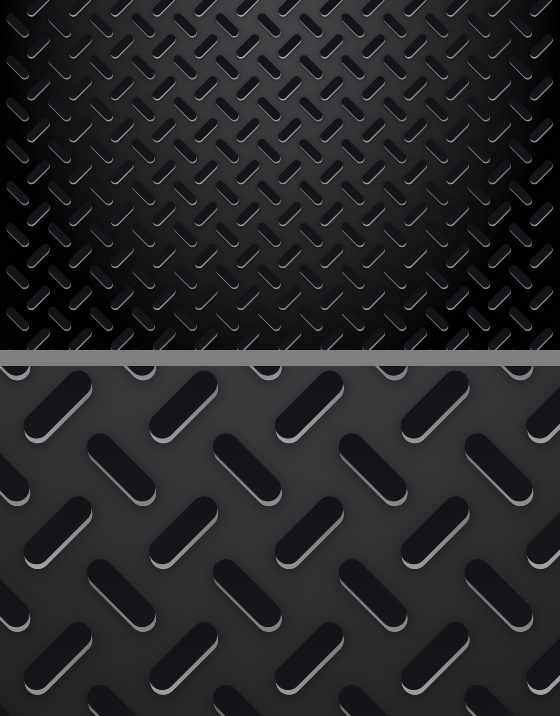
Top, the full canvas; bottom, a detail of the centre.
This texture is drawn by a Shadertoy shader. Its source:

```glsl
// Dark metal tread plate: alternating slanted pills with lit lower rims under a soft top light.

float hash(vec2 p) {
    return fract(sin(dot(p, vec2(127.1, 311.7))) * 43758.5);
}

// Signed distance to a capsule centred at the origin, along a unit axis
float capsule(vec2 p, vec2 axis, float halfLength, float radius) {
    float along = clamp(dot(p, axis), -halfLength, halfLength);
    return length(p - axis * along) - radius;
}

void mainImage(out vec4 fragColor, in vec2 fragCoord) {
    // Height units measured down from the top edge
    vec2 uv = vec2(fragCoord.x, iResolution.y - fragCoord.y) / iResolution.y;
    float aspect = iResolution.x / iResolution.y;

    // Plate lit from the top centre, fading to black at the sides
    float falloff = length(vec2((uv.x - 0.5 * aspect) / 0.8, uv.y / 1.15));
    float light = max(0.0, 1.0 - pow(falloff, 1.6));
    vec3 color = vec3(0.268, 0.268, 0.276) * light + 0.006;

    // Cell units: one repeat of each pill direction per cell
    vec2 p = uv * 8.35;
    float pixel = 8.35 / iResolution.y;

    for (int i = 0; i < 2; i++) {
        float side = float(i);
        vec2 local = p - mix(vec2(0.417, 0.59), vec2(0.91, 0.09), side);
        vec2 id = floor(local + 0.5);
        local -= id;
        vec2 axis = vec2(1.0, 1.0 - 2.0 * side) * 0.7071;
        float inside = step(-0.5, id.x) * step(id.x, 12.5);

        float pill = capsule(local, axis, 0.235, 0.104);
        float rim = capsule(local - vec2(0.008, 0.038), axis, 0.235, 0.104);

        // Faint contact shadow, then the bright rim showing below the pill
        color *= 1.0 - 0.25 * inside * exp(-18.0 * max(rim, 0.0));
        float shine = 0.44 + 0.07 * side + 0.08 * hash(id + 7.0 * side) + 0.06 * light;
        shine *= 0.85 + 0.5 * clamp(local.y + 0.1, 0.0, 0.4);
        float rimMask = smoothstep(0.5, -0.5, rim / pixel) * inside;
        color = mix(color, vec3(0.99, 0.99, 1.01) * shine, rimMask);

        // Dark pill face
        vec3 face = vec3(0.078, 0.082, 0.096) + 0.015 * local.y;
        color = mix(color, face, smoothstep(0.5, -0.5, pill / pixel) * inside);
    }

    fragColor = vec4(color, 1.0);
}
```
